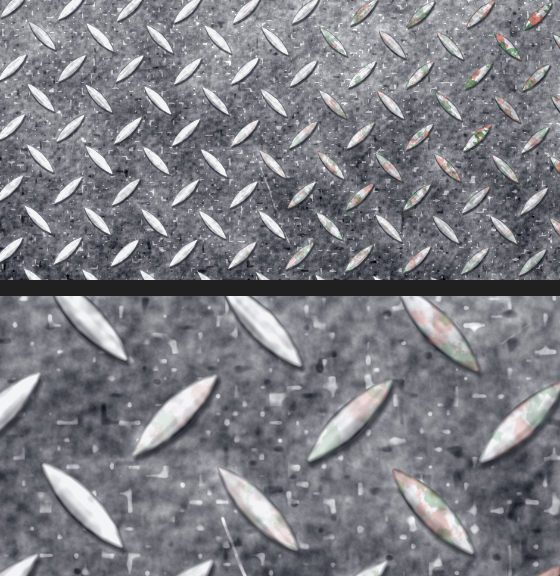
Top: the whole. Bottom: its middle third, enlarged.
Give the GLSL for this texture, as a WebGL 2 fragment shader.

```glsl
#version 300 es
precision highp float;
// Worn steel tread plate: two interleaved lattices of lens-shaped lugs, leaning
// left and right, on gritty grey paint. Noise gives the relief, rubbed halos,
// scratches and flecks of old red and green paint. Unit: canvas height.
uniform vec2 u_resolution;
out vec4 fragColor;

#define PITCH vec2(0.2078, 0.2190)   // spacing of lugs in one lattice
#define ANCHOR vec2(0.8776, 0.7448)  // centre of one rising lug
#define TILT 0.022                   // clockwise turn of the lattice
#define LUG vec2(0.069, 0.0185)      // half length, half width
#define JITTER 0.006                 // wandering of lug centres
#define GRIT 0.40                    // contrast of the fine grain
#define RELIEF 0.34                  // strength of the bumpy lighting
#define HALO 0.20                    // rubbed paint around lugs
#define FLECKS 0.75                  // strength of old paint colours

const vec3 RED = vec3(0.70, 0.34, 0.29);
const vec3 GREEN = vec3(0.24, 0.47, 0.27);

float hash(vec2 p) {
  return fract(sin(dot(p, vec2(127.1, 311.7))) * 43758.545);
}

float noise(vec2 p) {
  vec2 i = floor(p), f = fract(p);
  f = f * f * (3.0 - 2.0 * f);
  return mix(mix(hash(i), hash(i + vec2(1, 0)), f.x),
             mix(hash(i + vec2(0, 1)), hash(i + vec2(1, 1)), f.x), f.y);
}

float fbm(vec2 p) {
  float sum = 0.0, amp = 0.5;
  for (int i = 0; i < 5; i++) {
    sum += amp * noise(p);
    p = mat2(1.6, 1.2, -1.2, 1.6) * p + 7.3;
    amp *= 0.5;
  }
  return sum;
}

// Lens with pointed ends along x, slightly rounded
float lensDistance(vec2 p, vec2 halfSize) {
  float rounding = 0.003;
  vec2 h = halfSize - rounding;
  float r = dot(h, h) / (2.0 * h.y);
  p = abs(p);
  float arc = length(vec2(p.x, p.y + r - h.y)) - r;
  float tip = length(p - vec2(h.x, 0.0));
  return (p.x > h.x ? max(arc, tip) : arc) - rounding;
}

float segmentDistance(vec2 p, vec2 a, vec2 b) {
  vec2 d = b - a;
  return length(p - a - d * clamp(dot(p - a, d) / dot(d, d), 0.0, 1.0));
}

float line(float d, float width, float px) {
  return 1.0 - smoothstep(width - px, width + px, d);
}

// Grey with a cool cast in the darker tones
vec3 steel(float t) {
  return vec3(t) + vec3(-0.012, -0.004, 0.028) * clamp(1.3 - t, 0.0, 1.0);
}

float plateTone(vec2 p) {
  float tone = mix(0.36, 0.55, smoothstep(-0.1, 1.1, p.y));
  tone += 0.40 * (fbm(p * 7.0) - 0.48);
  tone += GRIT * (fbm(p * 75.0 + 3.0) - 0.48);
  vec2 toLight = vec2(-0.004, 0.005);
  tone += RELIEF * (fbm(p * 52.0) - fbm((p + toLight) * 52.0));
  tone += 0.30 * smoothstep(0.79, 0.95, noise(p * 95.0 + 40.0));
  return tone - 0.20 * smoothstep(0.80, 0.96, noise(p * 62.0 + 90.0));
}

void main() {
  float px = 1.0 / u_resolution.y;
  vec2 p = gl_FragCoord.xy * px;
  float grain = noise(p * 120.0), patches = fbm(p * 30.0 + 11.0);
  float tone = plateTone(p);

  // Hairline scratches, one long pale scrape and one dark crack
  for (int i = 0; i < 14; i++) {
    float k = float(i);
    vec2 a = vec2(2.0 * hash(vec2(k, 1.0)), hash(vec2(k, 2.0)));
    vec2 b = a + 0.12 * (vec2(hash(vec2(k, 3.0)), hash(vec2(k, 4.0))) - 0.5);
    tone += 0.16 * grain * line(segmentDistance(p, a, b), 0.001, px);
  }
  vec2 wobble = p + 0.008 * (noise(p * 25.0) - 0.5);
  tone += 0.5 * grain * line(segmentDistance(wobble, vec2(0.93, 0.40), vec2(1.03, 0.13)), 0.002, px);
  tone -= 0.3 * patches * line(segmentDistance(wobble, vec2(1.44, 0.26), vec2(1.43, 0.08)), 0.004, px);
  vec3 color = steel(tone);

  // Lattice 0 leans right, lattice 1 leans left, half a cell apart
  float c = cos(TILT), s = sin(TILT);
  vec2 q = mat2(c, s, -s, c) * (p - ANCHOR);
  for (int k = 0; k < 2; k++) {
    vec2 g = q - 0.5 * PITCH * float(k);
    vec2 id = round(g / PITCH), seed = id + 31.0 * float(k);
    vec2 f = g - id * PITCH;
    f -= JITTER * (vec2(hash(seed), hash(seed + 5.0)) - 0.5);
    float lean = k == 0 ? 1.0 : -1.0;
    mat2 toLug = mat2(1.0, -lean, lean, 1.0) * 0.7071;
    vec2 l = toLug * f;
    float d = lensDistance(l, LUG) + 0.003 * (patches - 0.5);

    // Rubbed halo, then the shadow under the lower edge
    float halo = exp(-max(d, 0.0) / 0.011) * smoothstep(0.25, 0.75, patches);
    color += HALO * halo * (0.6 + 0.8 * grain);
    float shadow = lensDistance(toLug * (f - vec2(0.003, -0.006)), LUG);
    color = mix(color, steel(0.16), 0.75 * (1.0 - smoothstep(-0.004, 0.004, shadow)));

    // Polished face: bright crown, grey flank, dark rim
    float v = l.y / LUG.y, age = smoothstep(0.5, 2.0, p.x);
    float streak = noise(l * vec2(25.0, 190.0) + 9.0 * seed);
    float face = 0.87 - 0.14 * age + 0.09 * (hash(seed + 2.0) - 0.5);
    face += 0.14 * (1.0 - v * v) - 0.24 * smoothstep(0.1, -0.9, v);
    face += 0.24 * (streak - 0.55) + 0.16 * (grain - 0.5);
    face -= 0.38 * smoothstep(-0.005, 0.0, d);
    vec3 metal = steel(min(face, 0.96));

    // Old paint, mostly on the right, green toward the lower tips
    float worn = age * hash(seed + 8.0) * FLECKS;
    float lowEnd = smoothstep(0.1, 0.8, -lean * l.x / LUG.x);
    float red = smoothstep(0.46, 0.62, fbm(p * 42.0 + 60.0));
    float green = smoothstep(0.50, 0.62, fbm(p * 50.0 + 20.0) + 0.08 * lowEnd);
    metal = mix(metal, RED * (0.7 + 0.6 * grain), worn * red);
    metal = mix(metal, GREEN * (0.6 + 0.7 * grain), worn * green);
    color = mix(color, metal, 1.0 - smoothstep(-px, px, d));
  }
  fragColor = vec4(clamp(color, 0.0, 1.0), 1.0);
}
```
